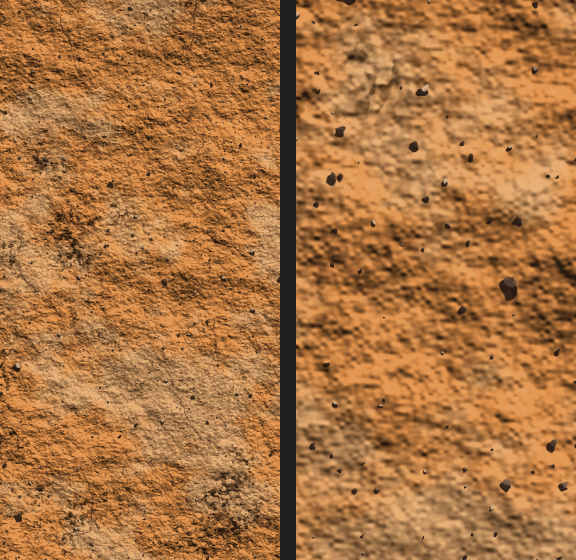
Left: the whole. Right: its middle third, enlarged.
This texture is drawn by a Shadertoy shader. Its source:

```glsl
// Dry ochre earth: gritty relief, pale worn patches, thin cracks and scattered stones.

const vec2 LIGHT = vec2(0.45, 0.89);   // direction towards the low sun

float hash(vec2 p) {
    vec3 q = fract(p.xyx * 0.1031);
    q += dot(q, q.yzx + 33.33);
    return fract((q.x + q.y) * q.z);
}

float noise(vec2 p) {
    vec2 i = floor(p), f = fract(p);
    f = f * f * (3.0 - 2.0 * f);
    return mix(mix(hash(i), hash(i + vec2(1, 0)), f.x),
               mix(hash(i + vec2(0, 1)), hash(i + vec2(1, 1)), f.x), f.y);
}

// Rotated octaves, normalised to 0..1
float fbm(vec2 p, int octaves) {
    float sum = 0.0, total = 0.0, amp = 1.0;
    for (int i = 0; i < octaves; i++) {
        sum += amp * noise(p);
        total += amp;
        amp *= 0.6;
        p = mat2(0.8, 0.6, -0.6, 0.8) * p * 2.03 + 17.3;
    }
    return sum / total;
}

float height(vec2 p) {
    return 2.4 * fbm(p * vec2(4.6, 5.6) + 40.0, 6);
}

float segmentDistance(vec2 p, vec2 a, vec2 b) {
    vec2 ab = b - a;
    return length(p - a - ab * clamp(dot(p - a, ab) / dot(ab, ab), 0.0, 1.0));
}

// Few long wandering cracks, broken up by noise
float cracks(vec2 p) {
    vec2 warp = vec2(fbm(p * 12.0, 4), fbm(p * 12.0 + 50.0, 4)) - 0.5;
    float mask = 0.0, soft = 1.0 / iResolution.x;
    for (float i = 0.0; i < 7.0; i++) {
        vec2 start = vec2(hash(vec2(i, 3.1)), (i + hash(vec2(i, 8.7))) * 2.0 / 7.0);
        float angle = 1.4 + 1.0 * hash(vec2(i, 5.9));
        vec2 end = start + (0.1 + 0.15 * hash(vec2(i, 1.3))) * vec2(cos(angle), sin(angle));
        float d = segmentDistance(p + 0.06 * warp, start, end);
        float width = 0.004 * noise(p * 22.0 + i) - 0.0004;
        mask = max(mask, 1.0 - smoothstep(width - soft, width + soft, d));
    }
    return mask;
}

// One jittered stone per occupied cell, with its cast shadow
vec3 addStones(vec3 color, vec2 p, float cells, float share) {
    vec2 g = p * cells, id = floor(g);
    if (hash(id + cells) > share) return color;

    vec2 d = fract(g) - 0.3 - 0.4 * vec2(hash(id + 11.3), hash(id + 27.9));
    d += 0.09 * (vec2(noise(g * 8.0), noise(g * 8.0 + 31.0)) - 0.5);
    float angle = 6.283 * hash(id + 5.7);
    vec2 axis = vec2(cos(angle), sin(angle));
    d += axis * dot(d, axis) * 0.5 * hash(id + 61.0);

    float size = hash(id + 43.1);
    float r = mix(0.06, 0.16, size * size);
    float soft = 0.9 * cells / iResolution.x;
    float shadow = 1.0 - smoothstep(-soft, soft, length(d + LIGHT * r * 0.4) - r);
    float stone = 1.0 - smoothstep(-soft, soft, length(d - LIGHT * r * 0.5) - r * 0.65);
    vec3 stoneColor = mix(vec3(0.22, 0.16, 0.13), vec3(0.85, 0.72, 0.58),
                          smoothstep(0.4, 0.8, hash(id + 71.7)));
    color = mix(color, vec3(0.12, 0.08, 0.06), 0.88 * shadow);
    return mix(color, stoneColor, stone * 0.85);
}

void mainImage(out vec4 fragColor, in vec2 fragCoord) {
    vec2 p = fragCoord / iResolution.x;

    // Pale worn ground, most common around the middle
    float middle = exp(-pow((p.y - 1.05) / 0.5, 2.0));
    float wear = fbm(p * vec2(3.8, 5.0) + 9.0, 6) + 0.05 * middle + 0.05 * (p.x - 0.5);
    float pale = smoothstep(0.47, 0.7, wear);

    // Relief lit by the sun, rougher on loose soil, deeper on the shaded side
    float slope = (height(p) - height(p + LIGHT * 0.0036)) * 6.0;
    slope *= mix(1.15, 0.75, pale);
    float shade = 0.98 + slope * (slope < 0.0 ? 1.15 : 0.85);
    shade += 0.13 * (fbm(p * 4.0 + 70.0, 4) - 0.5);
    shade += 0.26 * (noise(p * 165.0) - 0.5);
    shade -= 0.07 * smoothstep(1.3, 2.0, p.y);

    // Crumbled dark patches and broken ridges, denser near the bottom
    float low = 1.0 - smoothstep(0.0, 0.6, p.y);
    float crumble = smoothstep(0.6, 0.72, fbm(p * 4.5 + 23.0, 4) + 0.04 * low);
    shade -= 0.45 * crumble * smoothstep(0.45, 0.65, fbm(p * 75.0, 2));
    float ridge = abs(fbm(p * vec2(4.0, 6.0) + 91.0, 5) - 0.5);
    float broken = smoothstep(0.5, 0.7, noise(p * 9.0 + 13.0) + 0.12 * low);
    shade -= (0.12 + 0.3 * low) * broken * (1.0 - smoothstep(0.0, 0.016, ridge));

    // Sunlit grains look dustier than shaded ones
    float dust = clamp(0.85 * pale + 0.7 * (shade - 0.96), 0.0, 1.0);
    vec3 color = mix(vec3(0.74, 0.47, 0.235), vec3(0.755, 0.575, 0.39), dust);
    color *= clamp(shade, 0.22, 1.2);
    color = mix(color, vec3(0.22, 0.14, 0.09), 0.75 * cracks(p));

    // Grit, pebbles and a few larger stones
    color = addStones(color, p, 38.0, 0.17);
    color = addStones(color, p + 3.7, 19.0, 0.2);
    color = addStones(color, p + 8.2, 9.5, 0.1);

    fragColor = vec4(color, 1.0);
}
```
